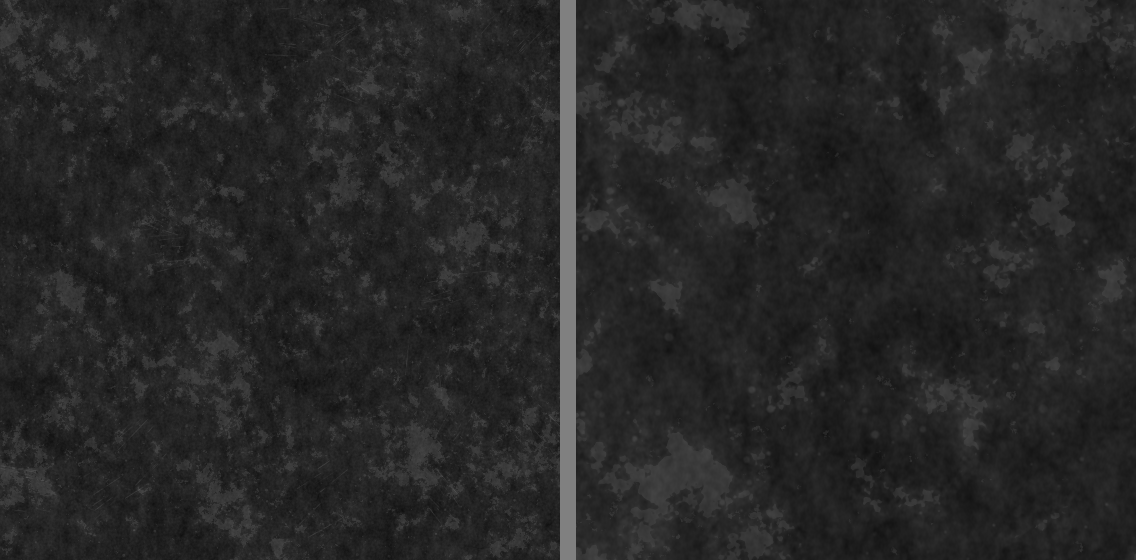
Left: the whole. Right: its middle third, enlarged.
Reproduce this texture procedurally as a three.js fragment shader.

```glsl
// Dark worn plaster: a smudged charcoal ground, ragged clusters of paler
// flaked patches, scattered chips and dots, and groups of hairline scratches.
// Patches are thresholded gradient noise; scratches are segment distances.

#define GROUND_TONE 0.133
#define PATCH_TONE 0.232
#define PATCH_OPACITY 0.85
#define PATCH_LEVEL 0.265
#define CLUSTER_SCALE 4.3
#define PATCH_SCALE 22.0
#define CHIP_LEVEL 0.34
#define DOT_CELLS 70.0
#define SCRATCH_GROUPS 16
#define SCRATCHES_PER_GROUP 8
#define SCRATCH_WIDTH 0.0017
#define SCRATCH_STRENGTH 0.085

varying vec2 vUv;

vec2 hash2(vec2 p) {
  vec3 q = fract(vec3(p.xyx) * vec3(0.1031, 0.1030, 0.0973));
  q += dot(q, q.yzx + 33.33);
  return fract((q.xx + q.yz) * q.zy);
}

vec2 gradientAt(vec2 cell) {
  float angle = 6.2832 * hash2(cell).x;
  return vec2(cos(angle), sin(angle));
}

float gradientNoise(vec2 p) {
  vec2 i = floor(p);
  vec2 f = p - i;
  vec2 u = f * f * f * (f * (f * 6.0 - 15.0) + 10.0);
  vec2 e = vec2(1.0, 0.0);
  float low = mix(dot(gradientAt(i), f), dot(gradientAt(i + e), f - e), u.x);
  float high = mix(dot(gradientAt(i + e.yx), f - e.yx),
                   dot(gradientAt(i + e.xx), f - e.xx), u.x);
  return mix(low, high, u.y);
}

float fbm(vec2 p, float gain) {
  float sum = 0.0;
  float amplitude = 0.5;
  for (int i = 0; i < 5; i++) {
    sum += amplitude * gradientNoise(p);
    p = mat2(0.8, 0.6, -0.6, 0.8) * p * 2.03 + 17.3;
    amplitude *= gain;
  }
  return sum;
}

float segmentDistance(vec2 p, vec2 a, vec2 b) {
  vec2 ap = p - a;
  vec2 ab = b - a;
  return length(ap - ab * clamp(dot(ap, ab) / dot(ab, ab), 0.0, 1.0));
}

// Tiny flecks of varied brightness, at most one per grid cell
float dots(vec2 uv) {
  vec2 cell = floor(uv * DOT_CELLS);
  vec2 place = 0.2 + 0.6 * hash2(cell + 61.0);
  vec2 trait = hash2(cell + 143.0);
  float radius = mix(0.0006, 0.0026, trait.y * trait.y * trait.y);
  float d = length(uv - (cell + place) / DOT_CELLS);
  float strength = step(trait.x, 0.22) * mix(0.4, 1.0, hash2(cell + 9.0).x);
  return strength * smoothstep(radius + 0.001, radius - 0.001, d);
}

// Groups of nearly parallel hairlines
float scratches(vec2 uv) {
  float ink = 0.0;
  for (int g = 0; g < SCRATCH_GROUPS; g++) {
    vec2 center = hash2(vec2(float(g), 7.0));
    vec2 trait = hash2(vec2(float(g), 29.0));
    float heading = 3.1416 * trait.x;
    for (int s = 0; s < SCRATCHES_PER_GROUP; s++) {
      vec2 id = vec2(float(g) + 40.0, float(s) + 3.0);
      vec2 shape = hash2(id + 80.0);
      float angle = heading + 0.35 * (shape.x - 0.5);
      vec2 middle = center + (hash2(id) - 0.5) * mix(0.05, 0.14, trait.y);
      vec2 reach = vec2(cos(angle), sin(angle)) * mix(0.008, 0.042, shape.y);
      float d = segmentDistance(uv, middle - reach, middle + reach);
      float strength = mix(0.25, 1.0, hash2(id + 190.0).x);
      ink = max(ink, strength * smoothstep(SCRATCH_WIDTH, 0.0, d));
    }
  }
  return ink;
}

void main() {
  vec2 uv = vUv;

  // Smudged ground with faint upright streaks and fine grain
  float cluster = fbm(uv * CLUSTER_SCALE + 5.7, 0.5);
  float clouds = fbm(uv * 7.0 + 31.0, 0.6);
  float smudges = fbm(uv * vec2(38.0, 27.0) + 71.0, 0.75);
  float streaks = gradientNoise(uv * vec2(95.0, 14.0) + 13.0);
  float grain = gradientNoise(uv * 215.0 + 9.0);
  float tone = GROUND_TONE + 0.065 * clouds + 0.030 * cluster
             + 0.085 * smudges + 0.012 * streaks + 0.030 * grain;

  // Dark hairline creases, broken into short runs
  float crease = smoothstep(0.025, 0.0, abs(fbm(uv * 9.0 + 90.0, 0.5)));
  tone -= 0.018 * crease * smoothstep(0.0, 0.3, gradientNoise(uv * 11.0 + 3.0));

  // Ragged flaked patches with a worn halo, and chips gathered around them
  float flake = fbm(uv * PATCH_SCALE + 23.0, 0.72) + 0.95 * cluster;
  float patches = smoothstep(PATCH_LEVEL - 0.03, PATCH_LEVEL + 0.03, flake);
  tone += 0.030 * smoothstep(PATCH_LEVEL - 0.25, PATCH_LEVEL, flake);
  float chip = fbm(uv * 60.0 + 47.0, 0.65) + 0.55 * cluster;
  float chips = 0.8 * smoothstep(CHIP_LEVEL - 0.05, CHIP_LEVEL + 0.05, chip);
  float patchTone = PATCH_TONE + 0.08 * smudges + 0.05 * clouds + 0.03 * grain;
  tone = mix(tone, patchTone, PATCH_OPACITY * max(patches, chips));

  // Flecks and scratches on top
  tone += 0.09 * dots(uv) * (1.0 - 0.6 * patches);
  float wear = smoothstep(-0.35, 0.25, gradientNoise(uv * 55.0 + 19.0));
  tone += SCRATCH_STRENGTH * wear * scratches(uv);

  gl_FragColor = vec4(vec3(tone), 1.0);
}
```
